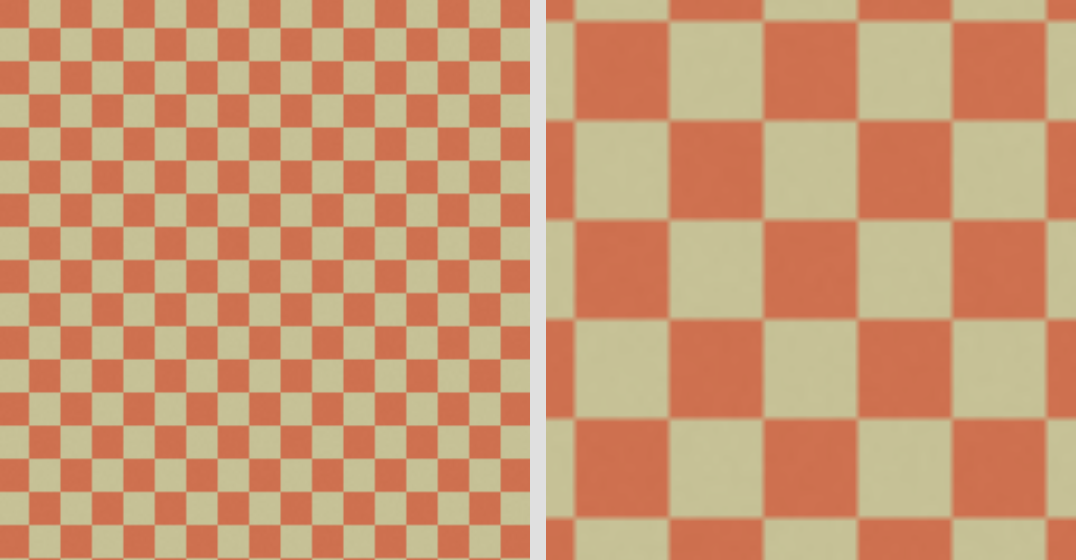
Left, the full canvas; right, a detail of the centre.
Reproduce this pattern procedurally as a Shadertoy shader.

```glsl
const vec3 KHAKI = vec3(0.776, 0.757, 0.588);
const vec3 TERRACOTTA = vec3(0.808, 0.440, 0.310);

float hash(vec2 p) {
    vec3 q = fract(vec3(p.xyx) * 0.1031);
    q += dot(q, q.yzx + 33.33);
    return fract((q.x + q.y) * q.z);
}

float valueNoise(vec2 p) {
    vec2 cell = floor(p);
    vec2 f = fract(p);
    f = f * f * (3.0 - 2.0 * f);
    float low = mix(hash(cell), hash(cell + vec2(1.0, 0.0)), f.x);
    float high = mix(hash(cell + vec2(0.0, 1.0)), hash(cell + vec2(1.0)), f.x);
    return mix(low, high, f.y);
}

// Signed distance to the nearest grid line, positive in even cells
vec2 signedEdge(vec2 grid) {
    return 0.5 - abs(mod(grid + 0.5, 2.0) - 1.0);
}

// 0 on odd squares, 1 on even squares, with a linear ramp between
float checker(vec2 grid, vec2 halfRamp) {
    vec2 side = clamp(signedEdge(grid) / halfRamp, -1.0, 1.0);
    return 0.5 + 0.5 * side.x * side.y;
}

void mainImage(out vec4 fragColor, in vec2 fragCoord) {
    vec2 uv = fragCoord / iResolution.xy;

    // Slightly tall squares, cropped at the canvas border
    vec2 pitch = vec2(0.05932, 0.05916);
    vec2 origin = vec2(0.0548, 0.0033);
    vec2 grid = (uv - origin) / pitch;
    vec2 pixel = 1.0 / (iResolution.xy * pitch);
    vec2 halfRamp = max(vec2(0.034), 0.5 * pixel);

    vec3 color = mix(TERRACOTTA, KHAKI, checker(grid, halfRamp));

    // Barely visible surface grain
    color += 0.008 * (valueNoise(grid * 10.0) - 0.5);

    fragColor = vec4(color, 1.0);
}
```
